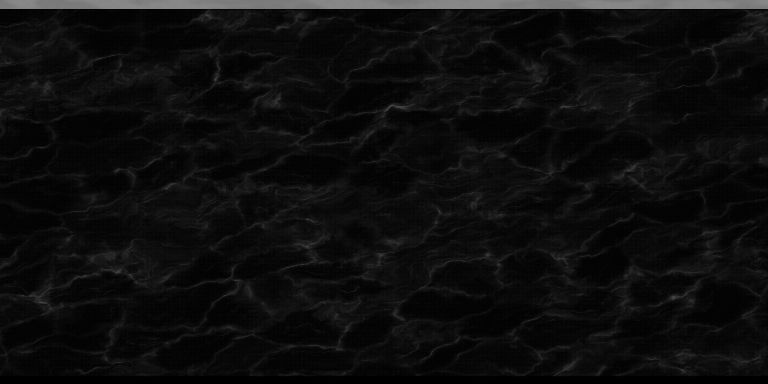
Give the GLSL for this texture, as a WebGL 2 fragment shader.

```glsl
#version 300 es
precision highp float;

uniform vec2 u_resolution;
out vec4 fragColor;

vec2 hash2(vec2 p) {
    vec3 h = fract(p.xyx * vec3(0.1031, 0.1030, 0.0973));
    h += dot(h, h.yzx + 33.33);
    return fract((h.xx + h.yz) * h.zy);
}

// Gradient noise, roughly -0.7 to 0.7
float cornerGradient(vec2 cell, vec2 offset) {
    float angle = 6.28318 * hash2(cell).x;
    return dot(vec2(cos(angle), sin(angle)), offset);
}

float gradientNoise(vec2 p) {
    vec2 i = floor(p), f = fract(p);
    vec2 u = f * f * f * (f * (f * 6.0 - 15.0) + 10.0);
    vec2 e = vec2(1.0, 0.0);
    float low = mix(cornerGradient(i, f), cornerGradient(i + e, f - e), u.x);
    float high = mix(cornerGradient(i + e.yx, f - e.yx), cornerGradient(i + 1.0, f - 1.0), u.x);
    return mix(low, high, u.y);
}

float fbm(vec2 p, int octaves) {
    float sum = 0.0, amplitude = 0.6;
    for (int i = 0; i < octaves; i++) {
        sum += amplitude * gradientNoise(p);
        p = mat2(1.76, 0.95, -0.95, 1.76) * p + 17.3;
        amplitude *= 0.55;
    }
    return sum;
}

// Cellular pattern: x = closeness to a cell border, y = random value of the cell
vec2 cells(vec2 p) {
    vec2 base = floor(p), f = fract(p);
    float nearest = 8.0, second = 8.0, id = 0.0;
    for (int y = -1; y <= 1; y++) {
        for (int x = -1; x <= 1; x++) {
            vec2 g = vec2(x, y);
            vec2 h = hash2(base + g + 40.0);
            float d = length(g + h - f);
            if (d < nearest) {
                second = nearest;
                nearest = d;
                id = h.y;
            } else {
                second = min(second, d);
            }
        }
    }
    return vec2(second - nearest, id);
}

float vein(float border, float width) {
    return exp(-border / width);
}

// Dark stone with tilted, flattened cells and broken veins
float marble(vec2 p) {
    vec2 warp = vec2(fbm(p * vec2(4.0, 7.0), 4), fbm(p * vec2(4.0, 7.0) + 31.7, 4));
    vec2 q = p + warp * vec2(0.12, 0.055);
    q += 0.012 * vec2(fbm(p * 28.0, 3), fbm(p * 28.0 + 9.1, 3));
    q.y -= 0.2 * q.x;

    float cloud = smoothstep(-0.3, 0.45, fbm(q * vec2(3.0, 6.5) + 5.0, 5));
    float detail = fbm(q * vec2(26.0, 60.0), 4);
    float breaks = smoothstep(-0.25, 0.35, fbm(q * vec2(6.0, 11.0) + 70.0, 3));

    vec2 large = cells(q * vec2(5.5, 14.0));
    vec2 small = cells(q * vec2(13.0, 33.0) + 23.0);
    float filament = vein(abs(fbm(q * vec2(5.0, 15.0) + 12.0, 4)), 0.022);

    // Cell interiors fall towards black
    float hollow = smoothstep(0.05, 0.35, large.x) * smoothstep(0.25, 0.7, large.y);
    float body = 0.02 + 0.058 * cloud * max(0.0, 0.85 + 1.4 * detail);
    body *= 1.0 - 0.6 * hollow;

    float lines = 0.13 * vein(large.x, 0.06) * mix(0.15, 1.0, breaks);
    lines += 0.10 * vein(small.x, 0.11) * cloud * breaks * (1.0 - 0.7 * hollow);
    lines += 0.07 * filament * mix(0.25, 1.0, cloud);
    return body + lines * clamp(0.8 + 1.6 * detail, 0.15, 1.5);
}

// Faint woven grain
float weave(vec2 p) {
    vec2 threads = sin(p * 6.28318 * vec2(88.0, 96.0));
    return 0.003 * (threads.x + threads.y) + 0.014 * gradientNoise(p * 170.0);
}

// Pale polished strip
float strip(vec2 p) {
    float patches = smoothstep(-0.12, 0.12, fbm(p * vec2(5.0, 14.0) + 3.0, 3));
    return mix(0.48, 0.53, patches) + 0.012 * gradientNoise(p * 90.0);
}

void main() {
    vec2 p = gl_FragCoord.xy / u_resolution.y;
    float pixel = 1.0 / u_resolution.y;

    float shade = max(0.012, marble(p) + weave(p));

    // Black lower edge and bright upper edge
    shade *= smoothstep(0.021 - pixel, 0.021 + pixel, p.y);
    float top = 0.9766;
    shade *= 1.0 - 0.7 * smoothstep(top - 0.006, top, p.y);
    shade = mix(shade, strip(p), smoothstep(top - 0.5 * pixel, top + 0.5 * pixel, p.y));

    fragColor = vec4(vec3(shade), 1.0);
}
```
